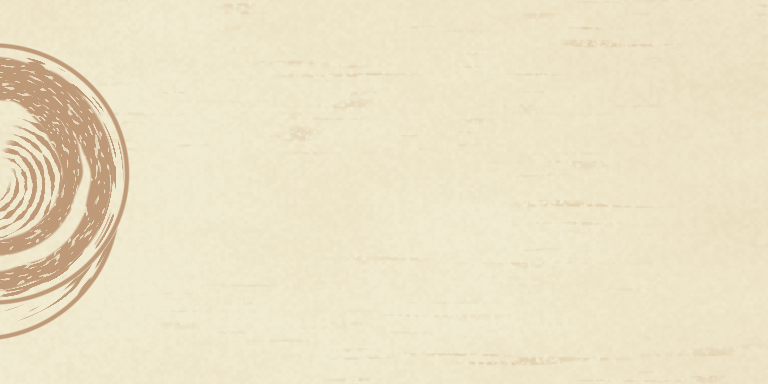
This background is drawn by a Shadertoy shader. Its source:

```glsl
// Cream paper with grain and broken horizontal fibres, and an engraved cup
// of swirled coffee cut off by the left edge. The cup is built from two
// ellipses; its swirl and hatching are stretched noise in polar coordinates.

const vec3 PAPER_LIGHT = vec3(0.947, 0.922, 0.820);
const vec3 PAPER_DARK  = vec3(0.917, 0.865, 0.740);
const vec3 FIBRE       = vec3(0.860, 0.775, 0.640);
const vec3 INK         = vec3(0.750, 0.605, 0.475);

float hash(vec2 p) {
    return fract(sin(dot(p, vec2(127.1, 311.7))) * 43758.5453);
}

float noise(vec2 p) {
    vec2 i = floor(p), f = fract(p);
    f = f * f * (3.0 - 2.0 * f);
    return mix(mix(hash(i), hash(i + vec2(1, 0)), f.x),
               mix(hash(i + vec2(0, 1)), hash(i + vec2(1, 1)), f.x), f.y);
}

float fbm(vec2 p) {
    float sum = 0.0, amp = 0.5;
    for (int i = 0; i < 4; i++) {
        sum += amp * noise(p);
        p = p * 2.03 + 17.3;
        amp *= 0.5;
    }
    return sum / 0.9375;
}

// Approximate signed distance to an ellipse
float ellipse(vec2 p, vec2 radii) {
    return (length(p / radii) - 1.0) * min(radii.x, radii.y);
}

float fill(float d, float px) {
    return smoothstep(px, -px, d);
}

// 1 between lo and hi, with soft ends
float band(float x, float lo, float hi, float soft) {
    return smoothstep(lo - soft, lo + soft, x) * smoothstep(hi + soft, hi - soft, x);
}

vec3 paper(vec2 p) {
    float cloud = fbm(p * vec2(2.5, 5.0) + 3.0);
    float grain = fbm(p * 95.0);
    float edge = smoothstep(1.0, 2.1, p.x) * 0.32 + smoothstep(0.7, 1.0, p.y) * 0.12;
    float tone = 0.22 + edge + (cloud - 0.5) * 0.7 + (grain - 0.5) * 0.8;
    vec3 col = mix(PAPER_LIGHT, PAPER_DARK, clamp(tone, 0.0, 1.0));

    // Long thin fibres, gathered in patches and broken by the grain
    float wave = 0.006 * noise(p * vec2(9.0, 4.0));
    float fibre = noise(vec2(p.x * 6.5, (p.y + wave) * 88.0));
    float patches = smoothstep(0.35, 0.65, fbm(p * vec2(2.0, 6.0) + 41.0));
    float streak = smoothstep(0.70, 0.95, fibre) * patches * smoothstep(0.25, 0.65, grain);
    return mix(col, FIBRE, streak * 0.6 * smoothstep(0.2, 0.6, p.x + 0.1));
}

// Ink coverage of the drink; r runs from 0 at the centre to 1 at the rim
float swirl(float r, float a) {
    float wobble = 0.03 * (noise(vec2(a * 4.0, r * 5.0)) - 0.5);
    float s = r + wobble;
    float innerEdge = mix(0.50, 0.57, smoothstep(0.6, 1.4, a));
    float ink = band(s, innerEdge, 0.885, 0.012);

    // Pale ribbon that widens as it runs around the lower side
    float ribbon = mix(-0.03, 0.055, smoothstep(1.1, -0.6, a));
    ink *= smoothstep(ribbon - 0.012, ribbon + 0.012, abs(s - 0.68));

    // Pale flecks inside the dark bands
    float fleck = noise(vec2(a * 16.0 + r * 26.0, r * 75.0 - a * 5.0));
    ink *= 1.0 - 0.8 * smoothstep(0.70, 0.82, fleck);

    // Tapered strokes of the spiral in the middle
    float turn = r * 15.0 + a * 1.3;
    float stroke = abs(fract(turn) - 0.5) * 2.0;
    float width = 0.65 * noise(vec2(a * 5.0 + 9.0, floor(turn) * 7.0));
    float ragged = 0.25 * noise(vec2(a * 20.0, r * 60.0));
    float lines = smoothstep(0.1, -0.1, stroke - width - ragged + 0.12);
    return max(ink, lines * band(r, 0.16, 0.53, 0.03) * smoothstep(1.25, 0.9, a));
}

float cupInk(vec2 p, float px) {
    const vec2 RIM_RADII = vec2(0.358, 0.341);
    vec2 q = p - vec2(-0.021, 0.547);
    float rim = ellipse(q, RIM_RADII);
    float body = ellipse(p - vec2(-0.052, 0.479), vec2(0.365, 0.367));
    float r = length(q / RIM_RADII);
    float a = atan(q.y / RIM_RADII.y, q.x / RIM_RADII.x);

    // Outlines of the rim and of the bowl below it
    float outside = fill(-rim, px);
    float ink = fill(abs(rim + 0.006) - 0.0055, px);
    ink = max(ink, fill(abs(body + 0.006) - 0.0055, px) * outside);

    // Hatching on the shaded side of the bowl
    float shade = band(a, -1.05, -0.35, 0.2);
    float hatch = noise(vec2(a * 5.0 + r * 6.0, r * 48.0 + a * 9.0));
    ink = max(ink, smoothstep(0.56, 0.46, hatch + 0.5 * (1.0 - shade))
                   * outside * fill(body, px));

    // Short strokes between the rim and the drink
    float dash = noise(vec2(a * 5.0, r * 70.0 + a * 2.0));
    ink = max(ink, smoothstep(0.66, 0.76, dash) * band(r, 0.87, 0.955, 0.01));
    return max(ink, swirl(r, a) * fill(rim, px));
}

void mainImage(out vec4 fragColor, in vec2 fragCoord) {
    vec2 p = fragCoord / iResolution.y;
    float px = 1.0 / iResolution.y;
    vec3 col = mix(paper(p), INK, cupInk(p, px));
    fragColor = vec4(col, 1.0);
}
```
